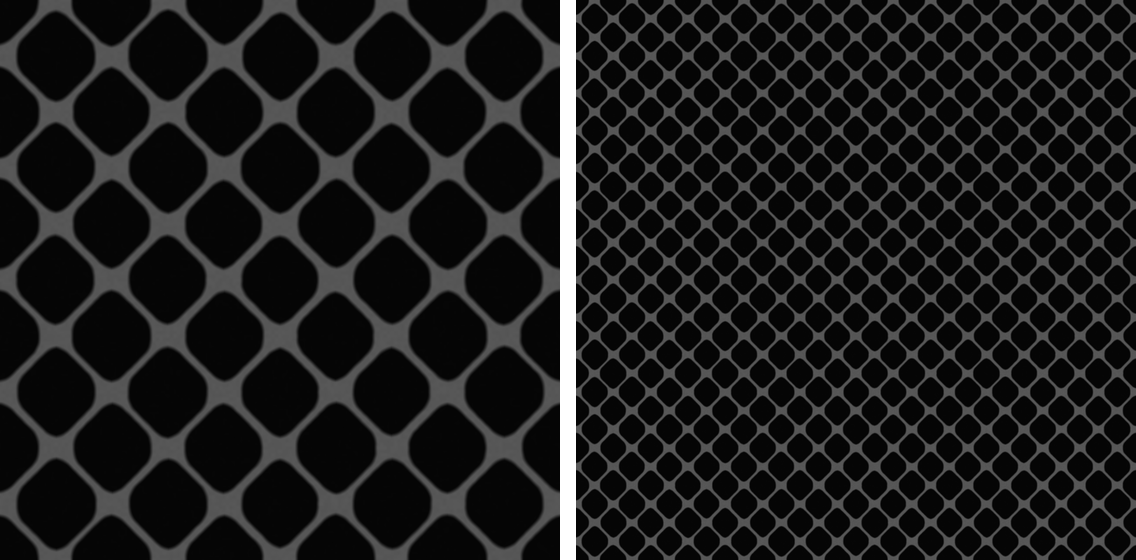
Left: one tile. Right: repeated 3 by 3.
This pattern is drawn by a Shadertoy shader. Its source:

```glsl
#define REPEATS 5.0
#define HOLE_HALF vec2(0.347, 0.404)
#define DIAMOND_RADIUS 0.453
#define CORNER_ROUNDING 0.06
#define EDGE_SOFTNESS 0.022
#define SIZE_JITTER 0.007
#define SHIFT_JITTER 0.006
#define EDGE_WOBBLE 0.004
#define GRAIN_CELLS 160.0
#define GRAIN_AMOUNT 0.016
#define WIRE_COLOR vec3(0.338)
#define HOLE_COLOR vec3(0.02)

// Integer hash, three values in 0..1
vec3 hash3(vec2 cell, uint seed) {
    uvec3 v = uvec3(uvec2(cell), seed) * 1664525u + 1013904223u;
    v.x += v.y * v.z; v.y += v.z * v.x; v.z += v.x * v.y;
    v ^= v >> 16u;
    v.x += v.y * v.z; v.y += v.z * v.x; v.z += v.x * v.y;
    return vec3(v >> 8u) / 16777216.0;
}

// Value noise that wraps after a whole number of cells
float wrappedNoise(vec2 uv, float cells, uint seed) {
    vec2 p = uv * cells;
    vec2 i = floor(p);
    vec2 f = smoothstep(0.0, 1.0, p - i);
    vec2 a = mod(i, cells);
    vec2 b = mod(i + 1.0, cells);
    float low = mix(hash3(a, seed).x, hash3(vec2(b.x, a.y), seed).x, f.x);
    float high = mix(hash3(vec2(a.x, b.y), seed).x, hash3(b, seed).x, f.x);
    return mix(low, high, f.y) - 0.5;
}

float smoothMax(float a, float b, float k) {
    float h = max(k - abs(a - b), 0.0) / k;
    return max(a, b) + h * h * k * 0.25;
}

// Diamond with its four tips cut off and rounded
float holeDistance(vec2 p, float grow) {
    p = abs(p);
    float diamond = (p.x + p.y - DIAMOND_RADIUS) * 0.70711;
    vec2 sides = p - HOLE_HALF;
    float d = smoothMax(diamond, sides.x, CORNER_ROUNDING);
    return smoothMax(d, sides.y, CORNER_ROUNDING) - grow;
}

// One square lattice of slightly uneven holes
float latticeDistance(vec2 p, uint seed) {
    vec2 id = floor(p + 0.5);
    vec3 rnd = 2.0 * hash3(mod(id, REPEATS), seed) - 1.0;
    return holeDistance(p - id - rnd.xy * SHIFT_JITTER, rnd.z * SIZE_JITTER);
}

void mainImage(out vec4 fragColor, in vec2 fragCoord) {
    vec2 uv = fragCoord / iResolution.xy;
    vec2 p = uv * REPEATS;

    // Two lattices, offset by half a cell
    float d = min(latticeDistance(p, 1u), latticeDistance(p - 0.5 + REPEATS, 2u));
    d += EDGE_WOBBLE * wrappedNoise(uv, 90.0, 3u);

    // Soft wire edge, never thinner than a pixel
    float pixel = REPEATS / min(iResolution.x, iResolution.y);
    float soft = max(EDGE_SOFTNESS, pixel);
    float wire = smoothstep(-soft, soft, d);

    // Faint grain, stronger on the wire
    float grain = GRAIN_AMOUNT * wrappedNoise(uv, GRAIN_CELLS, 4u);
    vec3 color = mix(HOLE_COLOR, WIRE_COLOR, wire) + grain * mix(0.3, 1.0, wire);
    fragColor = vec4(color, 1.0);
}
```
